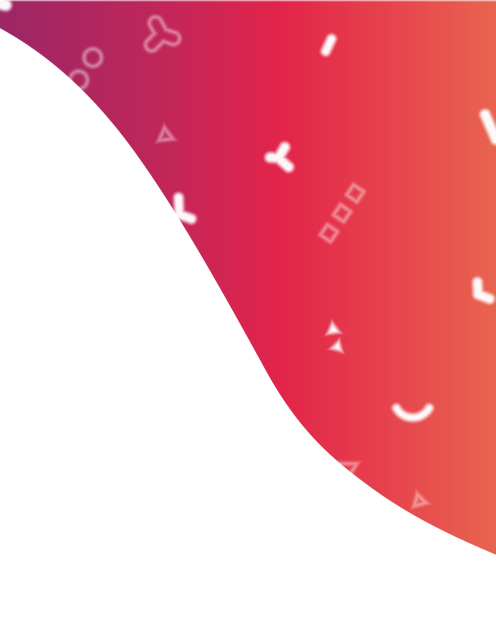
A Shadertoy shader for this background:

```glsl
// A white S-shaped wave cuts across a purple-red-orange gradient scattered
// with soft white confetti. The wave joins cubic Hermite spans; the confetti
// is made of blurred distance functions. Units: 100 = canvas height, y down.

#define PURPLE vec3(0.61, 0.15, 0.40)
#define PLUM vec3(0.76, 0.15, 0.35)
#define CRIMSON vec3(0.89, 0.14, 0.29)
#define ORANGE vec3(0.91, 0.39, 0.31)
#define BLUR 0.48
#define STROKE 0.24
#define OUTLINE_ALPHA 0.50
#define SOLID_ALPHA 0.96
#define TOP_GLOW 0.65

// Cubic span between points a and b with end slopes sa and sb
float hermite(float x, vec2 a, vec2 b, float sa, float sb) {
    float w = b.x - a.x, t = (x - a.x) / w, u = 1.0 - t;
    return u * u * (1.0 + 2.0 * t) * a.y + t * t * (3.0 - 2.0 * t) * b.y
         + w * t * u * (u * sa - t * sb);
}

float waveHeight(float x) {
    vec2 start = vec2(0.0, 4.4), upper = vec2(20.77, 23.36);
    vec2 middle = vec2(41.53, 57.88), lower = vec2(57.11, 75.54);
    vec2 end = vec2(77.87, 86.83);
    if (x < upper.x) return hermite(x, start, upper, 0.55, 1.37);
    if (x < middle.x) return hermite(x, upper, middle, 1.37, 1.82);
    if (x < lower.x) return hermite(x, middle, lower, 1.82, 0.75);
    if (x < end.x) return hermite(x, lower, end, 0.75, 0.42);
    return end.y + 0.42 * (x - end.x);
}

// Distance functions
float capsule(vec2 p, vec2 a, vec2 b, float r) {
    vec2 d = b - a;
    return length(p - a - d * clamp(dot(p - a, d) / dot(d, d), 0.0, 1.0)) - r;
}

float elbow(vec2 p, vec2 a, vec2 b, vec2 c, float r) {
    return min(capsule(p, a, b, r), capsule(p, b, c, r));
}

float clover(vec2 p, vec2 a, vec2 b, vec2 c, float r) {
    return min(elbow(p, a, vec2(0.0), b, r), capsule(p, vec2(0.0), c, r));
}

float triangle(vec2 p, float angle, float r) {
    float d = -1e3;
    for (int i = 0; i < 3; i++) {
        float a = angle + float(i) * 2.0944;
        d = max(d, dot(p, vec2(cos(a), sin(a))));
    }
    return d - r;
}

float box(vec2 p, float angle, float r) {
    float c = cos(angle), s = sin(angle);
    vec2 q = abs(mat2(c, -s, s, c) * p) - r;
    return length(max(q, 0.0)) + min(max(q.x, q.y), 0.0);
}

float smile(vec2 p, float radius, float halfAngle, float r) {
    vec2 q = vec2(abs(p.x), p.y), tip = vec2(sin(halfAngle), cos(halfAngle));
    bool onArc = q.y * tip.x > q.x * tip.y;
    return (onArc ? abs(length(q) - radius) : length(q - radius * tip)) - r;
}

float softMask(float d) {
    return 1.0 - smoothstep(-BLUR, BLUR, d);
}

// Confetti drawn as filled strokes and blobs
float solidShapes(vec2 p) {
    float d = capsule(p, vec2(0.0, 0.6), vec2(0.9, 0.8), 0.9);
    d = min(d, capsule(p, vec2(51.8, 6.1), vec2(50.9, 8.0), 0.72));
    d = min(d, capsule(p, vec2(75.8, 17.9), vec2(77.5, 21.8), 0.8));
    d = min(d, clover(p - vec2(43.5, 24.7), vec2(1.0, -1.7),
                      vec2(-1.3, -0.1), vec2(1.6, 1.4), 0.78));
    d = min(d, elbow(p, vec2(27.9, 30.9), vec2(28.0, 33.5), vec2(29.9, 34.2), 0.75));
    d = min(d, elbow(p, vec2(74.6, 44.1), vec2(74.7, 46.0), vec2(76.5, 46.7), 0.75));
    d = min(d, triangle(p - vec2(52.05, 51.5), 1.45, 0.6));
    d = min(d, triangle(p - vec2(52.7, 54.2), 3.93, 0.55));
    return min(d, smile(p - vec2(64.5, 62.3), 2.95, 1.05, 0.62));
}

// Confetti drawn as thin translucent outlines
float outlineShapes(vec2 p) {
    float d = abs(clover(p - vec2(25.3, 5.4), vec2(-1.0, -1.8),
                         vec2(-1.6, 1.6), vec2(1.8, 0.6), 0.95));
    for (int i = 0; i < 2; i++)
        d = min(d, abs(length(p - vec2(14.5, 9.0) - float(i) * vec2(-2.2, 3.5)) - 1.35));
    for (int i = 0; i < 3; i++)
        d = min(d, abs(box(p - vec2(55.5, 30.2) - float(i) * vec2(-2.05, 3.12), 0.6, 0.95)));
    d = min(d, abs(triangle(p - vec2(25.85, 21.2), 1.45, 0.6)));
    d = min(d, abs(triangle(p - vec2(54.2, 73.3), 2.64, 0.85)));
    d = min(d, abs(triangle(p - vec2(65.5, 78.3), 1.3, 0.52)));
    return d - STROKE;
}

void mainImage(out vec4 fragColor, in vec2 fragCoord) {
    float pixel = 100.0 / iResolution.y;
    vec2 p = vec2(fragCoord.x, iResolution.y - fragCoord.y) * pixel;

    // Horizontal gradient
    vec3 color = mix(PURPLE, PLUM, clamp(p.x / 26.0, 0.0, 1.0));
    color = mix(color, CRIMSON, clamp((p.x - 26.0) / 18.0, 0.0, 1.0));
    color = mix(color, ORANGE, clamp((p.x - 44.0) / 33.3, 0.0, 1.0));

    // Confetti and the pale top edge
    color = mix(color, vec3(1.0), OUTLINE_ALPHA * softMask(outlineShapes(p)));
    color = mix(color, vec3(1.0), SOLID_ALPHA * softMask(solidShapes(p)));
    color = mix(color, vec3(1.0), TOP_GLOW * (1.0 - smoothstep(0.0, 0.35, p.y)));

    // White area under the wave, with a one-pixel smooth edge
    float slope = (waveHeight(p.x + 0.1) - waveHeight(p.x - 0.1)) / 0.2;
    float below = (p.y - waveHeight(p.x)) / sqrt(1.0 + slope * slope);
    color = mix(color, vec3(1.0), smoothstep(-0.7 * pixel, 0.7 * pixel, below));
    fragColor = vec4(color, 1.0);
}
```
